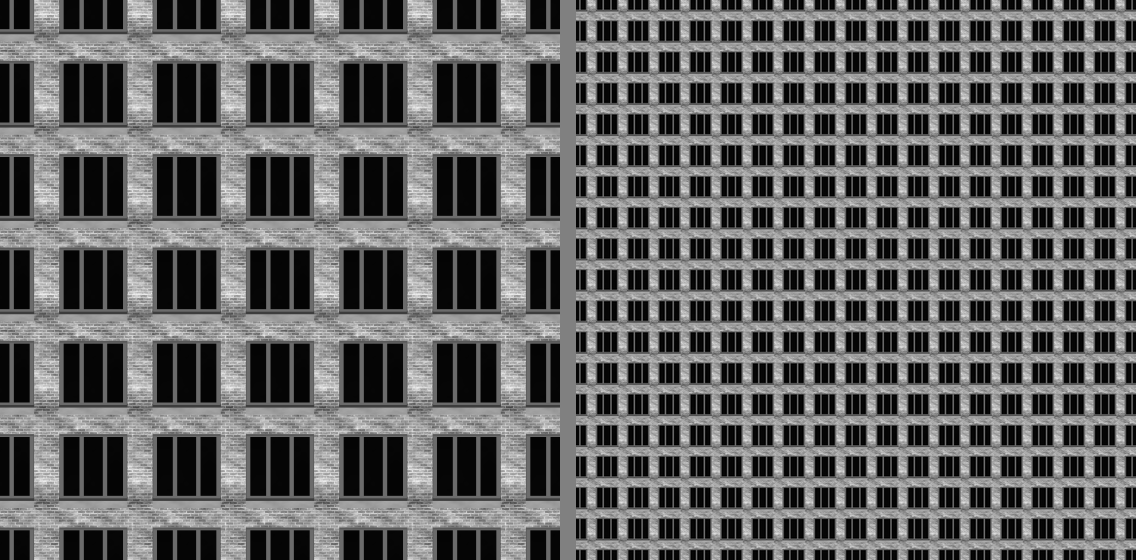
Left: one tile. Right: repeated 3 by 3.
This pattern is drawn by a Shadertoy shader. Its source:

```glsl
// Grey brick facade with a six by six grid of dark, three-pane windows.

const float REPEATS = 6.0;
const vec2 BRICKS = vec2(12.0, 32.0);   // bricks per bay, across and up

const float GLASS = 0.02;
const float LEDGE = 0.24;
const float FRAME_SHADE = 0.35;
const float FRAME = 0.42;
const float SILL = 0.62;
const float BRICK = 0.58;
const float MORTAR = 0.77;

// Integer hash, 0 to 1
float hash(ivec2 cell, int seed) {
    uint h = uint(cell.x) * 1597334677u ^ uint(cell.y) * 3812015801u ^ uint(seed) * 2798796415u;
    h = (h ^ (h >> 16)) * 2246822519u;
    h = (h ^ (h >> 13)) * 3266489917u;
    return float((h ^ (h >> 16)) & 65535u) / 65535.0;
}

// Value noise over the unit square, wrapping at its edges
float wrapNoise(vec2 unit, ivec2 period, int seed) {
    vec2 p = unit * vec2(period);
    ivec2 a = ivec2(floor(p)) % period;
    ivec2 b = (a + 1) % period;
    vec2 t = smoothstep(0.0, 1.0, fract(p));
    float low = mix(hash(a, seed), hash(ivec2(b.x, a.y), seed), t.x);
    float high = mix(hash(ivec2(a.x, b.y), seed), hash(b, seed), t.x);
    return mix(low, high, t.y);
}

float wrapFbm(vec2 unit, ivec2 period, int seed) {
    float sum = 0.0, weight = 0.5;
    for (int i = 0; i < 4; i++) {
        sum += weight * wrapNoise(unit, period, seed + i);
        period *= 2;
        weight *= 0.5;
    }
    return sum / 0.9375;
}

// Antialiased coverage of a rectangle
float box(vec2 p, vec2 low, vec2 high, vec2 pixel) {
    vec2 cover = clamp(min(p - low, high - p) / pixel + 0.5, 0.0, 1.0);
    return cover.x * cover.y;
}

// Soft elliptical spot
float spot(vec2 p, vec2 centre, vec2 radius) {
    vec2 d = (p - centre) / radius;
    return exp(-dot(d, d));
}

float brickWall(vec2 unit, vec2 p, vec2 pixel) {
    // Running bond
    vec2 grid = unit * BRICKS;
    grid.x += 0.5 * mod(floor(grid.y), 2.0);
    ivec2 id = ivec2(floor(grid)) % ivec2(BRICKS);
    vec2 toEdge = (0.5 - abs(fract(grid) - 0.5)) / BRICKS;
    vec2 joint = clamp((0.0036 - toEdge) / pixel + 0.5, 0.0, 1.0);
    float face = BRICK + 0.18 * (hash(id, 3) - 0.5);
    float tone = mix(face, MORTAR, max(joint.x, joint.y));

    // Weathering: broad stains, streaks along the courses and grain
    float stain = wrapFbm(unit, ivec2(5, 8), 11);
    float streak = wrapFbm(unit, ivec2(8, 24), 23);
    float grain = wrapNoise(unit, ivec2(64, 96), 37);
    tone += 0.46 * (stain - 0.48) + 0.34 * (streak - 0.48) + 0.10 * (grain - 0.5);

    // Soot between the sills, pale chips and a faint run
    vec2 pier = vec2(abs(p.x) - 0.5, p.y);
    tone -= 0.16 * spot(pier, vec2(0.0, -0.43), vec2(0.09, 0.06)) * (0.5 + stain);
    tone += 0.24 * spot(p, vec2(-0.175, 0.415), vec2(0.03, 0.03));
    tone += 0.15 * spot(p, vec2(0.42, 0.36), vec2(0.012, 0.06));
    return clamp(tone, 0.24, 0.92);
}

float addWindow(float tone, vec2 unit, vec2 p, vec2 pixel) {
    // Stone sill and the shadowed ledge above it
    float stone = SILL + 0.12 * (wrapFbm(unit, ivec2(8, 16), 51) - 0.5);
    tone = mix(tone, stone, box(p, vec2(-0.365, -0.443), vec2(0.365, -0.360), pixel));
    tone = mix(tone, LEDGE, box(p, vec2(-0.367, -0.367), vec2(0.367, -0.330), pixel));

    // Frame with a darker head
    tone = mix(tone, FRAME_SHADE, box(p, vec2(-0.365, -0.338), vec2(0.365, 0.349), pixel));
    tone = mix(tone, FRAME, box(p, vec2(-0.357, -0.338), vec2(0.357, 0.328), pixel));

    // Panes, divided by two mullions
    float pane = GLASS + 0.02 * (wrapFbm(unit, ivec2(4, 4), 67) - 0.5);
    float opening = box(p, vec2(-0.318, -0.3125), vec2(0.318, 0.318), pixel);
    float mullion = clamp((0.0235 - abs(abs(p.x) - 0.125)) / pixel.x + 0.5, 0.0, 1.0);
    return mix(tone, mix(pane, FRAME, mullion), opening);
}

void mainImage(out vec4 fragColor, in vec2 fragCoord) {
    vec2 bay = fragCoord / iResolution.xy * REPEATS;
    vec2 unit = fract(bay);                // wall coordinates, 0 to 1
    vec2 p = fract(bay + 0.5) - 0.5;       // centred on the window
    vec2 pixel = REPEATS / iResolution.xy;
    float tone = addWindow(brickWall(unit, p, pixel), unit, p, pixel);
    fragColor = vec4(vec3(tone), 1.0);
}
```
